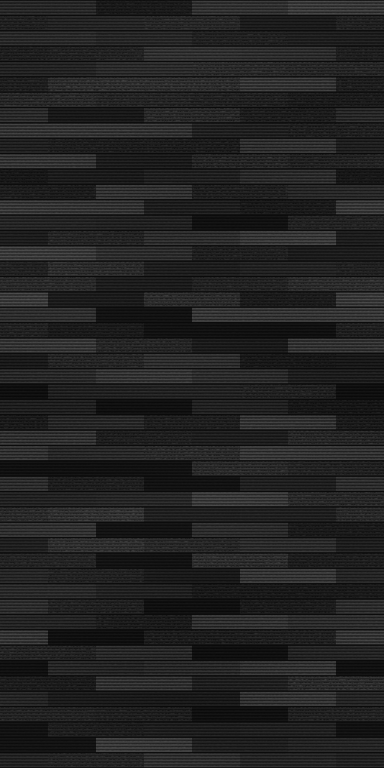
Give the GLSL for this texture, as a Shadertoy shader.

```glsl
const float ROWS = 50.0;             // plank courses, top to bottom
const float COLUMNS = 4.0;           // planks per course
const float GROOVES = 5.0;           // ridges on one plank
const float GROOVE_DEPTH = 0.42;
const float GAP_WIDTH = 0.07;        // share of a course
const float GAP_TONE = 0.04;
const vec2 TONE_RANGE = vec2(0.094, 0.176);
const float DARK_TONE = 0.066;
const float LIGHT_TONE = 0.205;
const float DARK_SHARE = 0.08;
const float LIGHT_SHARE = 0.10;
const float ROUGH_SHARE = 0.45;      // planks with a worn, grainy face
const vec2 GRAIN_CELLS = vec2(150.0, 400.0);
const float GRAIN_DEPTH = 0.36;
const float FADE_DEPTH = 0.11;
const float PI = 3.14159;

float hash(vec2 p) {
    vec3 q = fract(p.xyx * 0.1031);
    q += dot(q, q.yzx + 33.33);
    return fract((q.x + q.y) * q.z);
}

// Distance to the nearest scattered point
float cellular(vec2 p) {
    vec2 cell = floor(p);
    float nearest = 2.0;
    for (int j = -1; j <= 1; j++) {
        for (int i = -1; i <= 1; i++) {
            vec2 id = cell + vec2(i, j);
            vec2 point = id + vec2(hash(id), hash(id + 71.7));
            nearest = min(nearest, distance(p, point));
        }
    }
    return nearest;
}

// Tone in x, roughness in y; columns wrap around the sides
vec2 plankFinish(float column, float row) {
    vec2 id = vec2(mod(column, COLUMNS), row) + 5.0;
    float tone = mix(TONE_RANGE.x, TONE_RANGE.y, hash(id * 1.7));
    float pick = hash(id + 41.3);
    if (pick < DARK_SHARE) tone = DARK_TONE;
    if (pick > 1.0 - LIGHT_SHARE) tone = LIGHT_TONE;
    bool plain = pick >= DARK_SHARE && pick <= 1.0 - LIGHT_SHARE;
    float rough = plain && hash(id + 17.9) < ROUGH_SHARE ? 1.0 : 0.2;
    return vec2(tone, rough);
}

void mainImage(out vec4 fragColor, in vec2 fragCoord) {
    vec2 uv = fragCoord / iResolution.xy;
    vec2 grid = vec2(COLUMNS, ROWS);
    vec2 pixel = grid / iResolution.xy;
    vec2 p = vec2(uv.x, 1.0 - uv.y) * grid;

    // Half-plank running bond, blended across the nearest joint
    float row = floor(p.y);
    p.x -= 0.5 * mod(row, 2.0);
    float joint = floor(p.x + 0.5);
    float side = clamp((p.x - joint) / pixel.x + 0.5, 0.0, 1.0);
    vec2 finish = mix(plankFinish(joint - 1.0, row), plankFinish(joint, row), side);
    float tone = finish.x;
    float rough = finish.y;

    // Fine grain, strongest on worn planks
    float grain = cellular(uv * GRAIN_CELLS) - 0.48;

    // Ridges, averaged over the pixel height and broken up by wear
    float phase = PI * GROOVES * pixel.y;
    float visible = sin(phase) / phase;
    float ridge = -cos(2.0 * PI * GROOVES * p.y + 2.0 * rough * grain);
    float relief = GROOVE_DEPTH * visible * ridge * (1.0 - 0.35 * rough);
    relief += GRAIN_DEPTH * (0.25 + rough) * grain;

    // Broad bands of fading, lightest above the middle
    float fade = 0.7 * cos(2.0 * PI * (uv.y - 0.64) * 3.0);
    fade += 0.5 * sin(uv.x * 6.0 + 2.0 * sin(uv.y * 11.0));
    tone *= 1.0 + relief + FADE_DEPTH * fade;

    // Dark gap between courses
    float edge = abs(p.y - floor(p.y + 0.5));
    float gap = clamp((0.5 * GAP_WIDTH - edge) / pixel.y + 0.5, 0.0, 1.0);
    gap *= min(1.0, GAP_WIDTH / pixel.y);
    tone = mix(tone, GAP_TONE, gap);

    fragColor = vec4(vec3(tone), 1.0);
}
```
